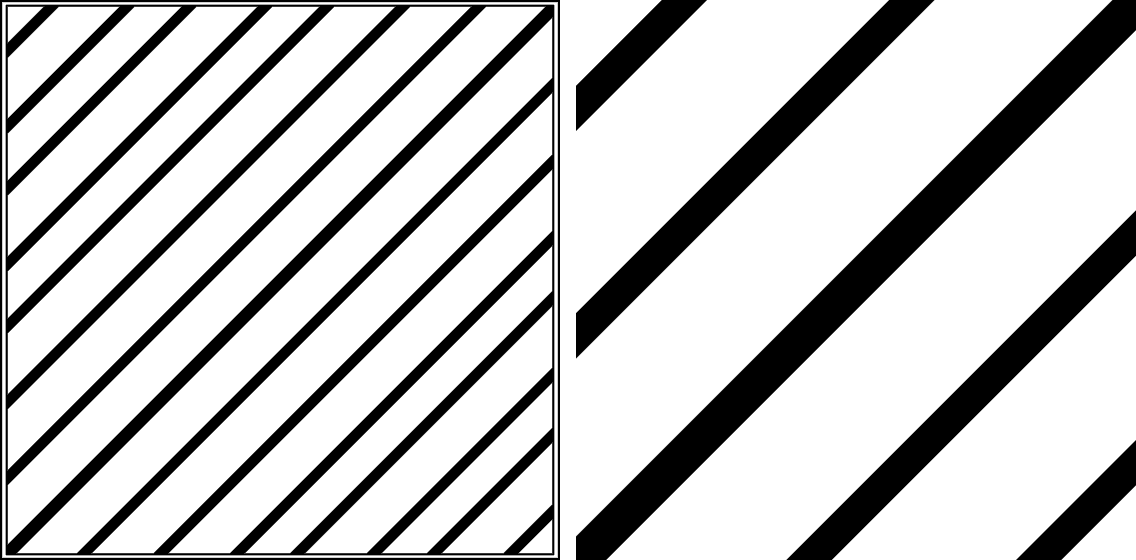
Left, the full canvas; right, a detail of the centre.
Reproduce this pattern procedurally as a three.js fragment shader.

```glsl
varying vec2 vUv;

const vec3 PAPER = vec3(1.0);
const vec3 INK = vec3(0.0);
const int SIDE_STRIPES = 7;

// Antialiased coverage of the region where dist is negative
float coverage(float dist, float pixel) {
  return clamp(0.5 - dist / pixel, 0.0, 1.0);
}

float boxDistance(vec2 p, vec2 halfSize) {
  vec2 q = abs(p) - halfSize;
  return length(max(q, 0.0)) + min(max(q.x, q.y), 0.0);
}

// Position of stripe k: even steps near the middle, then every other gap is tighter
float stripeOffset(float k, float center) {
  float pitch = k > 0.0 ? 0.1367 : 0.1354;
  float squeeze = k > 0.0 ? 0.0293 : 0.0247;
  float n = abs(k);
  float tightGaps = max(floor(n * 0.5) - 1.0, 0.0);
  return center + sign(k) * (n * pitch - tightGaps * squeeze);
}

// Distance to the nearest rising diagonal stripe; the middle one is thicker
float stripeDistance(vec2 p, float halfWidth, float middleHalfWidth) {
  float across = p.x - p.y;
  float nearest = 10.0;
  for (int i = -SIDE_STRIPES; i <= SIDE_STRIPES; i++) {
    float w = i == 0 ? middleHalfWidth : halfWidth;
    float d = abs(across - stripeOffset(float(i), 0.002)) - w;
    nearest = min(nearest, d);
  }
  return nearest * 0.70711;
}

void main() {
  float pixel = fwidth(vUv.x);
  vec2 p = vUv - 0.5;

  // Stripes, clipped by the inner frame
  vec2 innerHalf = vec2(0.488, 0.4898);
  float inner = boxDistance(p, innerHalf);
  float stripes = max(stripeDistance(vUv, 0.0135, 0.016), inner);

  // Thin inner frame line and outer border
  float innerLine = abs(inner) - 0.0019;
  float border = -boxDistance(p, vec2(0.4961));

  float ink = max(coverage(stripes, pixel),
                  max(coverage(innerLine, pixel), coverage(border, pixel)));
  gl_FragColor = vec4(mix(PAPER, INK, ink), 1.0);
}
```
